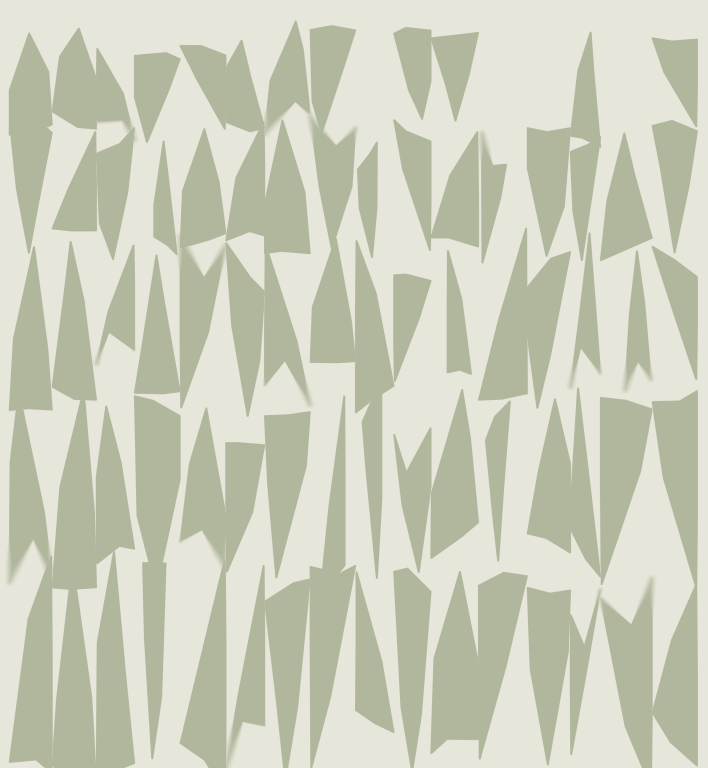
A Shadertoy shader for this pattern:

```glsl
// Rows of sage paper shards on cream: each cell of a jittered grid holds one
// tapering polygon, pointing up or down. Rows grow taller toward the bottom,
// and column edges are shared by all rows so many sides line up vertically.

#define COLUMNS 16
#define ROWS 5
#define MARGIN 0.02           // empty strip at left and right
#define COLUMN_JITTER 0.5     // wander of the column edges
#define NARROW_SHARE 0.14     // share of slim slivers
#define SMEAR_SHARE 0.16      // share of shards with a soft, notched base
#define SMEAR_WIDTH 0.007
#define ROUNDING 0.0013
#define CREAM vec3(0.907, 0.902, 0.853)
#define SAGE vec3(0.690, 0.717, 0.617)

const int CORNERS = 6;

vec4 hash4(vec2 p) {
    vec4 q = fract(p.xyxy * vec4(0.1031, 0.1030, 0.0973, 0.1099));
    q += dot(q, q.wzxy + 33.33);
    return fract((q.xxyz + q.yzzw) * q.zywx);
}

// Signed distance to a closed polygon
float polygonDistance(vec2 p, vec2 v[CORNERS]) {
    float nearest = 1e9, side = 1.0;
    for (int i = 0; i < CORNERS; i++) {
        vec2 a = v[i], b = v[(i + 1) % CORNERS];
        vec2 e = b - a, w = p - a;
        vec2 toEdge = w - e * clamp(dot(w, e) / dot(e, e), 0.0, 1.0);
        nearest = min(nearest, dot(toEdge, toEdge));
        bvec3 crossing = bvec3(p.y >= a.y, p.y < b.y, e.x * w.y > e.y * w.x);
        if (all(crossing) || all(not(crossing))) side = -side;
    }
    return side * sqrt(nearest);
}

// Left edge of a column, in canvas heights
float columnEdge(float column, float aspect) {
    float jitter = COLUMN_JITTER * (hash4(vec2(column, 91.0)).x - 0.5);
    float t = (column + jitter) / float(COLUMNS);
    return aspect * mix(MARGIN, 1.0 - MARGIN, t);
}

// Coverage of the shard in one grid cell
float shard(vec2 p, vec2 cell, float aspect, float pixel) {
    vec4 kind = hash4(cell + 7.0);
    vec4 tip = hash4(cell + 23.0);
    vec4 base = hash4(cell + 41.0);
    vec4 flank = hash4(cell + 67.0);
    if (kind.x < (cell.y < 0.5 ? 0.2 : 0.03)) return 0.0;

    // Placement: rows spread out and grow downward
    float left = columnEdge(cell.x, aspect);
    float right = columnEdge(cell.x + 1.0, aspect);
    float depth = 0.11 + 0.12 * cell.y + 0.0175 * cell.y * cell.y;
    vec2 center = vec2(0.5 * (left + right), 1.0 - depth + 0.03 * (kind.y - 0.5));
    vec2 size = vec2(0.5 * (right - left),
                     (0.068 + 0.017 * cell.y) * mix(0.84, 1.12, tip.z));
    if (tip.w < NARROW_SHARE) {
        center.x += size.x * (kind.z - 0.5);
        size.x *= 0.5;
    }

    // Point up or down
    vec2 q = p - center;
    if (kind.z < 0.5) q.y = -q.y;
    bool smeared = kind.w < SMEAR_SHARE;

    // Corners in a box from -1 to 1, with the tip at the top
    float tipX = tip.x < 0.4 ? sign(tip.y - 0.5) * 0.95 : mix(-0.6, 0.6, tip.y);
    vec2 apex = vec2(tipX, 1.0);
    vec2 baseRight = vec2(0.98, -1.0 + 0.6 * base.x * base.x);
    vec2 baseLeft = vec2(-0.98, -1.0 + 0.6 * base.y * base.y);
    vec2 baseMid = mix(baseLeft, baseRight, 0.3 + 0.4 * base.z);
    baseMid.y += 0.24 * (base.w - 0.5) + (smeared ? 0.35 : 0.0);
    vec2 shoulderRight = mix(baseRight, apex, 0.3 + 0.4 * flank.x);
    vec2 shoulderLeft = mix(baseLeft, apex, 0.3 + 0.4 * flank.z);
    shoulderRight.x = min(shoulderRight.x + 0.55 * flank.y - 0.05, 0.98);
    shoulderLeft.x = max(shoulderLeft.x - 0.55 * flank.w + 0.05, -0.98);

    vec2 corners[CORNERS] = vec2[CORNERS](apex, shoulderRight, baseRight,
                                          baseMid, baseLeft, shoulderLeft);
    for (int i = 0; i < CORNERS; i++) corners[i] *= size;

    // Crisp edge, except for the faded base of smeared shards
    float fade = smeared ? 1.0 - smoothstep(-0.9, -0.4, q.y / size.y) : 0.0;
    float soft = max(0.7 * pixel, SMEAR_WIDTH * fade);
    float d = polygonDistance(q, corners) - ROUNDING;
    return 1.0 - smoothstep(-soft, soft, d);
}

void mainImage(out vec4 fragColor, in vec2 fragCoord) {
    vec2 p = fragCoord / iResolution.y;
    float aspect = iResolution.x / iResolution.y;
    float pixel = 1.0 / iResolution.y;
    float across = (p.x / aspect - MARGIN) / (1.0 - 2.0 * MARGIN);
    float column = floor(across * float(COLUMNS));

    // Merge the shards of all rows in the nearby columns
    float cover = 0.0;
    for (int row = 0; row < ROWS; row++) {
        for (int k = -1; k <= 1; k++) {
            vec2 cell = vec2(column + float(k), float(row));
            if (cell.x < 0.0 || cell.x >= float(COLUMNS)) continue;
            cover = max(cover, shard(p, cell, aspect, pixel));
        }
    }
    fragColor = vec4(mix(CREAM, SAGE, cover), 1.0);
}
```
